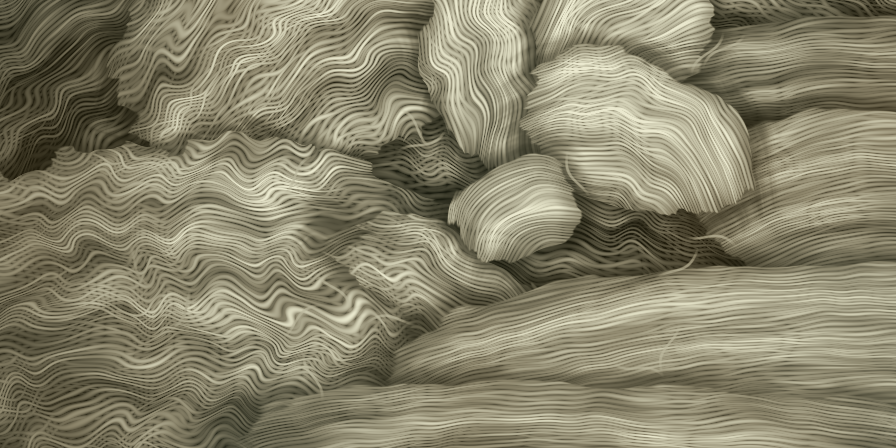
A Shadertoy shader for this texture:

```glsl
// Heaped skeins of undyed yarn: curly hanks at left, long smooth ones at right.
// Each skein is a frayed superellipse filled with strands that follow a bent,
// sine-warped coordinate; tones are layered back to front, then coloured.

const vec3 SHADOW_COLOR = vec3(0.115, 0.11, 0.055);
const vec3 WOOL_COLOR   = vec3(0.54, 0.515, 0.415);
const vec3 LIGHT_COLOR  = vec3(0.92, 0.915, 0.81);
const vec3 WARM_SHIFT   = vec3(0.016, -0.002, -0.012);
const float SMOOTH_DENSITY = 118.0; // strands per canvas height
const float CURLY_DENSITY  = 86.0;
const float CURL_HEIGHT    = 0.015;
const float CURL_RATE      = 40.0;
const float STRAND_CONTRAST = 0.82;
const float TUFT_CONTRAST   = 0.19;
const float FRAY            = 0.009;
const float SHADOW_REACH    = 0.05;
const float TONE_PIVOT      = 0.545;
const float TONE_CONTRAST   = 0.89;
const int LOOSE_THREADS     = 16;

float hash(float n) {
    return fract(sin(n * 127.1 + 3.7) * 4375.85);
}

mat2 rotation(float a) {
    float c = cos(a), s = sin(a);
    return mat2(c, -s, s, c);
}

// Layered sines, roughly -1 to 1
float waves(vec2 p) {
    float sum = 0.0, amp = 0.5;
    for (int i = 0; i < 4; i++) {
        sum += amp * sin(p.x + 1.4 * sin(p.y + float(i)));
        p = rotation(1.1) * p * 1.7 + 2.3;
        amp *= 0.55;
    }
    return sum;
}

// Height of rounded strands; uv.x runs along them, uv.y counts across
float strands(vec2 uv, float seed) {
    uv.y += 0.7 * sin(uv.y * 0.41 + seed + 2.0 * sin(uv.x * 5.0));
    float id = hash(floor(uv.y) + seed);
    float f = fract(uv.y) - 0.5;
    float bulge = mix(1.0 - 4.0 * f * f, 0.67, smoothstep(0.45, 1.2, fwidth(uv.y)));
    float lift = 0.5 + 0.5 * sin(uv.x * (9.0 + 22.0 * id) + id * 40.0);
    return bulge * (0.38 + 0.34 * lift + 0.28 * id);
}

// Lays one skein and its contact shadow over the tone below
float skein(float below, vec2 p, vec2 center, vec2 radius,
            float angle, float bend, float curl, float tone) {
    float seed = center.x * 7.0 + center.y * 13.0;
    float curly = min(curl, 1.0);
    vec2 q = rotation(-angle) * (p - center);

    // Thread flow, with a second set of strands slipping over the first
    float drift = waves(q * 5.0 + seed);
    float across = q.y + bend * q.x * q.x + (0.012 + 0.03 * curl) * drift;
    float phase = q.x * CURL_RATE + 3.2 * waves(q * vec2(6.0, 11.0) - seed);
    float first = across + CURL_HEIGHT * curl * sin(phase);
    float second = across + CURL_HEIGHT * curl * sin(phase * 0.85 + 1.0)
                 + 0.014 * waves(q * 9.0 + seed + 4.0);
    float density = mix(SMOOTH_DENSITY, CURLY_DENSITY, curly);
    float cover = 0.78 + 0.35 * waves(q * vec2(9.0, 16.0) + seed * 2.0);
    float fibre = max(strands(vec2(q.x, first * density), seed),
                      cover * strands(vec2(q.x, second * density), seed + 31.0));

    // Outline, frayed along the strands
    vec2 e = pow(abs(q) / radius, vec2(2.6));
    float d = (pow(e.x + e.y + 1e-5, 1.0 / 2.6) - 1.0) * min(radius.x, radius.y);
    d += (0.006 + 0.02 * curl) * waves(q * 17.0 + seed);
    d += FRAY * (0.4 + curl) * waves(vec2(first * 90.0, q.x * 8.0));

    // Light on tufts, upper side and rim
    float run = mix(2.0, 8.0, curly);
    float tuft = waves(vec2(first * mix(60.0, 42.0, curly) + seed, q.x * run));
    float t = tone + TUFT_CONTRAST * tuft + 0.06 * drift;
    t += STRAND_CONTRAST * mix(0.62, 1.0, curly) * (fibre - 0.54);
    t += 0.09 * clamp((p.y - center.y) / radius.y, -1.0, 1.0);
    t *= mix(0.7, 1.0, smoothstep(0.005, -0.045, d));

    float edge = 1.2 / iResolution.y;
    below *= mix(0.5, 1.0, smoothstep(0.0, SHADOW_REACH, d));
    return mix(below, t, smoothstep(edge, -edge, d));
}

// Scattered stray ends, thin and gently curved
float looseThreads(float tone, vec2 p) {
    for (int i = 0; i < LOOSE_THREADS; i++) {
        float n = float(i) * 3.0 + 1.0;
        vec2 c = vec2(0.3 + 1.4 * hash(n), 0.1 + 0.8 * hash(n + 1.0));
        vec2 q = rotation(3.0 * hash(n + 2.0)) * (p - c);
        float taper = 1.0 - smoothstep(0.02, 0.065, abs(q.x));
        float line = abs(q.y - 0.012 * sin(q.x * 42.0 + n));
        tone = mix(tone, 0.8, 0.7 * taper * smoothstep(0.005, 0.001, line));
    }
    return tone;
}

void mainImage(out vec4 fragColor, in vec2 fragCoord) {
    vec2 p = fragCoord / iResolution.y;

    // Back hanks: center, radius, angle, bend, curl, tone
    float t = skein(0.15, p, vec2(1.0, 0.5), vec2(1.5, 0.9), 0.2, 0.2, 0.7, 0.32);
    t = skein(t, p, vec2(1.90, 0.84), vec2(0.55, 0.12), -0.04, 0.1, 0.15, 0.50);
    t = skein(t, p, vec2(2.00, 0.55), vec2(0.44, 0.20), 0.05, 0.85, 0.15, 0.55);
    t = skein(t, p, vec2(0.12, 0.86), vec2(0.46, 0.28), -0.7, 0.5, 0.8, 0.37);

    // Curly hanks
    t = skein(t, p, vec2(0.74, 0.92), vec2(0.50, 0.27), -0.38, 0.6, 1.0, 0.62);
    t = skein(t, p, vec2(1.10, 0.84), vec2(0.24, 0.14), 1.25, 0.9, 0.8, 0.76);
    t = skein(t, p, vec2(1.40, 0.95), vec2(0.20, 0.17), -0.6, 2.0, 0.7, 0.77);
    t = skein(t, p, vec2(1.42, 0.70), vec2(0.26, 0.16), 0.35, 2.2, 0.5, 0.76);
    t = skein(t, p, vec2(0.40, 0.31), vec2(0.62, 0.37), -0.06, 0.3, 1.1, 0.60);
    t = skein(t, p, vec2(1.02, 0.35), vec2(0.27, 0.11), 0.5, 0.6, 0.8, 0.65);
    t = skein(t, p, vec2(1.15, 0.53), vec2(0.135, 0.11), -0.5, 4.0, 0.35, 0.77);

    // Long smooth hanks in front
    t = skein(t, p, vec2(1.82, 0.12), vec2(0.94, 0.29), -0.02, 0.2, 0.12, 0.60);
    t = skein(t, p, vec2(1.55, -0.04), vec2(0.98, 0.17), 0.06, 0.14, 0.15, 0.55);
    t = looseThreads(t, p);

    // Window light fades toward the left, then tones map to wool colours
    t *= mix(0.64, 1.05, smoothstep(-0.1, 0.75, p.x));
    t = clamp(0.5 + (t - TONE_PIVOT) * TONE_CONTRAST, 0.0, 1.0);
    vec3 color = mix(SHADOW_COLOR, WOOL_COLOR, min(t * 2.0, 1.0));
    color = mix(color, LIGHT_COLOR, max(t * 2.0 - 1.0, 0.0));
    color += WARM_SHIFT * waves(p * 4.0 + 1.0) * (1.0 - t);
    fragColor = vec4(color, 1.0);
}
```
